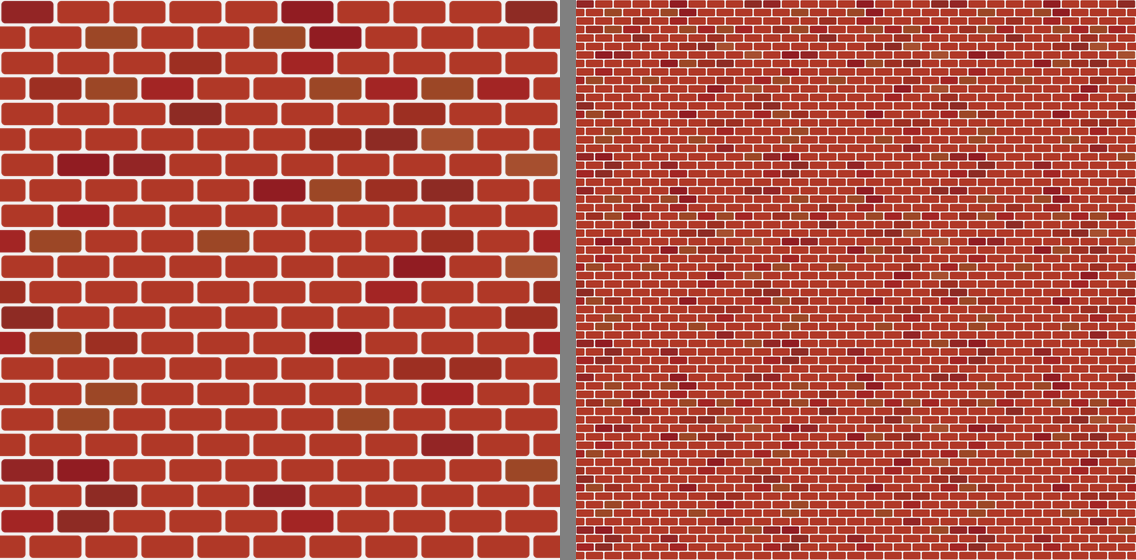
Left: one tile. Right: repeated 3 by 3.
Give the GLSL for this texture, as a WebGL 2 fragment shader.

```glsl
#version 300 es
precision highp float;
// Running-bond brick wall: rounded red bricks in pale mortar, alternate rows
// shifted by half a brick. Each brick is a rounded-box distance function, and
// an integer hash of its wrapped cell picks a few bricks for an odd tint.

uniform vec2 u_resolution;
out vec4 fragColor;

// Layout, in units of the canvas
const vec2 BRICK_COUNT = vec2(10.0, 22.0);
const vec2 BRICK_HALF_SIZE = vec2(0.0465, 0.0200);
const vec2 WALL_OFFSET = vec2(-0.001, 0.001);
const float CORNER_RADIUS = 0.0070;
const float EDGE_SOFTNESS = 0.0014;

// Colours
const vec3 MORTAR = vec3(0.957, 0.953, 0.953);
const vec3 BRICK_RED = vec3(0.690, 0.220, 0.153);
const float TINTED_SHARE = 0.24;
const uint SEED = 17u;
const int TINT_COUNT = 7;
const vec3 TINTS[TINT_COUNT] = vec3[TINT_COUNT](
    vec3(0.555, 0.170, 0.140),  // dark brown red
    vec3(0.570, 0.110, 0.135),  // crimson
    vec3(0.640, 0.145, 0.140),  // bright red
    vec3(0.575, 0.145, 0.145),  // wine
    vec3(0.615, 0.185, 0.135),  // rust
    vec3(0.610, 0.280, 0.150),  // brown
    vec3(0.650, 0.310, 0.185)   // tan
);

uint mixBits(uint n) {
    n = (n ^ (n >> 16)) * 0x7feb352du;
    n = (n ^ (n >> 15)) * 0x846ca68bu;
    return n ^ (n >> 16);
}

// Random value from 0 to 1 for one brick and one channel
float hashBrick(vec2 cell, uint channel) {
    uint index = uint(cell.x + cell.y * BRICK_COUNT.x);
    uint bits = mixBits(index + mixBits(channel + SEED));
    return float(bits >> 8) / 16777216.0;
}

float roundedBox(vec2 p, vec2 halfSize, float radius) {
    vec2 q = abs(p) - halfSize + radius;
    return length(max(q, 0.0)) + min(max(q.x, q.y), 0.0) - radius;
}

vec3 brickColour(vec2 cell) {
    if (hashBrick(cell, 0u) >= TINTED_SHARE) return BRICK_RED;
    int pick = int(hashBrick(cell, 1u) * float(TINT_COUNT));
    return TINTS[min(pick, TINT_COUNT - 1)];
}

void main() {
    vec2 uv = gl_FragCoord.xy / u_resolution;

    // Even rows, counted from the bottom, move by half a brick
    vec2 grid = (uv - WALL_OFFSET) * BRICK_COUNT;
    float row = mod(floor(grid.y), BRICK_COUNT.y);
    grid.x += 0.5 * (1.0 - mod(row, 2.0));

    // Wrapped cell, and position from the brick centre in canvas units
    vec2 cell = mod(floor(grid), BRICK_COUNT);
    vec2 local = (fract(grid) - 0.5) / BRICK_COUNT;

    // Soft brick edge, never sharper than one pixel
    float edge = roundedBox(local, BRICK_HALF_SIZE, CORNER_RADIUS);
    float halfPixel = 0.5 / min(u_resolution.x, u_resolution.y);
    float softness = max(EDGE_SOFTNESS, halfPixel);
    float mortarMask = smoothstep(-softness, softness, edge);

    fragColor = vec4(mix(brickColour(cell), MORTAR, mortarMask), 1.0);
}
```
